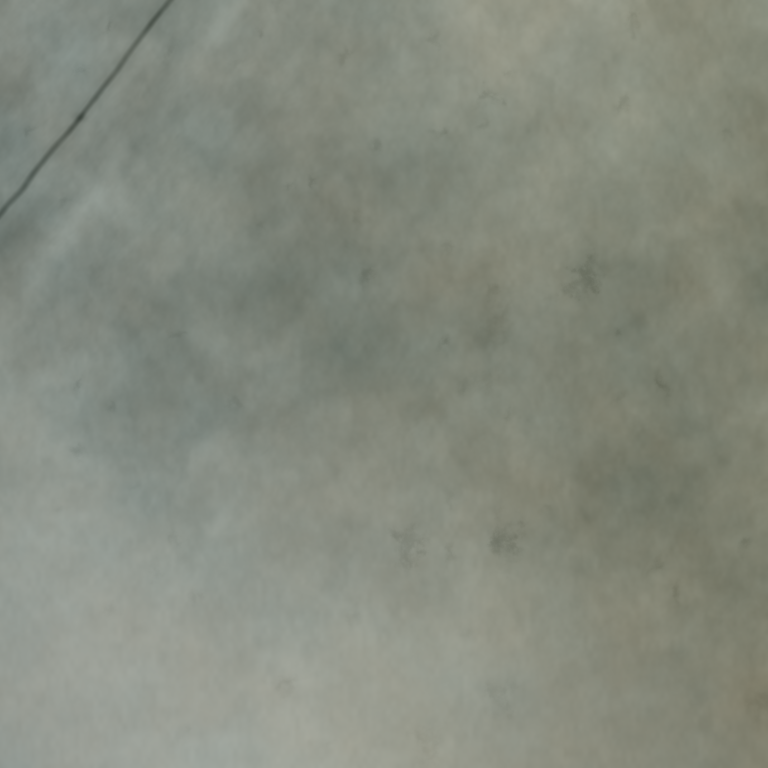
Reproduce this texture procedurally as a three.js fragment shader.

```glsl
// Worn grey-green concrete floor with soft stains, smudges and a diagonal crack
varying vec2 vUv;

float hash(vec2 p) {
  return fract(sin(dot(p, vec2(127.1, 311.7))) * 43758.5453);
}

// Smooth value noise, 0 to 1
float noise(vec2 p) {
  vec2 i = floor(p);
  vec2 f = fract(p);
  f = f * f * (3.0 - 2.0 * f);
  float low = mix(hash(i), hash(i + vec2(1.0, 0.0)), f.x);
  float high = mix(hash(i + vec2(0.0, 1.0)), hash(i + vec2(1.0, 1.0)), f.x);
  return mix(low, high, f.y);
}

// Layered noise centred on zero, each octave turned to hide the grid
float fbm(vec2 p) {
  float sum = 0.0;
  float amp = 0.5;
  for (int i = 0; i < 5; i++) {
    sum += amp * (noise(p) - 0.5);
    p = mat2(1.6, 1.2, -1.2, 1.6) * p + 7.3;
    amp *= 0.58;
  }
  return sum;
}

// Soft elliptical pool of light or shade
float pool(vec2 p, vec2 centre, vec2 size) {
  vec2 d = (p - centre) / size;
  return exp(-dot(d, d));
}

float segment(vec2 p, vec2 a, vec2 b) {
  vec2 ab = b - a;
  return length(p - a - ab * clamp(dot(p - a, ab) / dot(ab, ab), 0.0, 1.0));
}

// Sparse small dark smudges, one candidate per cell
float smudges(vec2 p, float cells) {
  vec2 q = p * cells + 0.5 * vec2(fbm(p * 45.0), fbm(p * 45.0 + 15.0));
  float sum = 0.0;
  for (int y = -1; y <= 1; y++) {
    for (int x = -1; x <= 1; x++) {
      vec2 cell = floor(q) + vec2(float(x), float(y));
      vec2 d = q - cell - vec2(hash(cell + 3.1), hash(cell + 8.7));
      float tilt = 0.4 + 1.4 * hash(cell + 5.9);
      d = mat2(cos(tilt), -sin(tilt), sin(tilt), cos(tilt)) * d;
      float strength = smoothstep(0.68, 1.0, hash(cell + 1.7));
      sum += strength * pool(d, vec2(0.0), vec2(0.17, 0.10));
    }
  }
  return sum;
}

void main() {
  vec2 p = vUv;
  vec2 warped = p + 0.09 * vec2(fbm(p * 5.0), fbm(p * 5.0 + 20.0));

  // Broad light and shade
  float tone = 0.523;
  tone += 0.110 * pool(warped, vec2(0.30, 0.0), vec2(0.36, 0.34));
  tone += 0.045 * pool(warped, vec2(0.70, 0.98), vec2(0.26, 0.18));
  tone += 0.040 * pool(warped, vec2(0.0, 0.30), vec2(0.20, 0.30));
  tone += 0.035 * pool(warped, vec2(0.60, 0.20), vec2(0.12, 0.20));
  tone -= 0.030 * pool(warped, vec2(0.42, 0.56), vec2(0.30, 0.14));
  tone -= 0.040 * pool(warped, vec2(0.86, 0.32), vec2(0.18, 0.28));
  tone -= 0.050 * pool(warped, vec2(1.0, 0.70), vec2(0.12, 0.16));

  // Cloudy stains, calmer in the bright foreground
  float wear = mix(0.4, 1.0, smoothstep(0.1, 0.5, p.y + 0.25 * p.x));
  tone += wear * 0.065 * fbm(warped * 5.0 + 2.0);
  tone += wear * 0.085 * fbm(warped * 13.0 + 31.0);
  tone += wear * 0.040 * fbm(p * 34.0 + 63.0);

  // Scuffs running along the crack in the upper left
  vec2 along = vec2(dot(p, vec2(0.62, 0.78)), dot(p, vec2(0.78, -0.62)));
  float corner = pool(p, vec2(0.08, 0.85), vec2(0.30, 0.32));
  tone += 0.11 * corner * fbm(along * vec2(9.0, 24.0) + 11.0);
  float streak = segment(warped, vec2(0.0, 0.57), vec2(0.30, 1.0));
  tone += 0.045 * smoothstep(0.03, 0.0, streak) * smoothstep(0.3, 0.7, noise(along * 11.0));
  tone -= 0.035 * smoothstep(0.06, 0.0, segment(warped, vec2(0.0, 0.67), vec2(0.20, 0.84)));

  // Smudges and fine, slightly upright grain
  tone -= wear * (0.065 * smudges(p, 8.0) + 0.045 * smudges(p + 4.0, 17.0));
  tone += 0.016 * (noise(p * vec2(160.0, 95.0)) - 0.5);
  tone += 0.016 * (noise(p * vec2(80.0, 55.0) + 9.0) - 0.5);

  // Thin bent crack, uneven in depth, with a wider knot at the bend
  vec2 bend = vec2(0.105, 0.847);
  vec2 wobble = p + 0.006 * vec2(noise(p * 32.0) - 0.5, noise(p * 32.0 + 5.0) - 0.5);
  float crack = min(segment(wobble, vec2(-0.02, 0.697), bend),
                    segment(wobble, bend, vec2(0.235, 1.02)));
  float depth = 0.07 + 0.09 * noise(p * 30.0);
  tone -= depth * smoothstep(0.0065, 0.0, crack);
  tone -= 0.025 * smoothstep(0.016, 0.0, crack);
  tone -= 0.09 * pool(p, bend, vec2(0.008, 0.006));

  // Cool green-grey at the left, warmer olive at the right
  float warmth = smoothstep(0.0, 1.15, p.x + 0.35 * fbm(p * 4.0 + 50.0));
  vec3 tint = mix(vec3(-0.026, 0.005, -0.024), vec3(-0.006, 0.003, -0.066), warmth);
  tint.r += 0.010 * smoothstep(0.55, 0.0, p.y);
  tint += 0.03 * fbm(p * 11.0 + 80.0) * vec3(1.0, 0.0, -0.6);
  gl_FragColor = vec4(tone + tint, 1.0);
}
```
